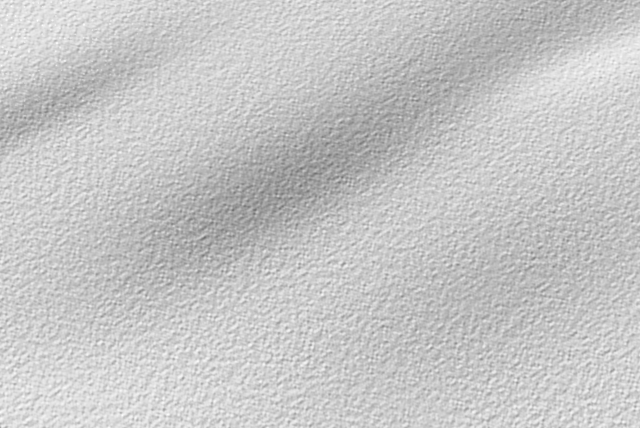
Give the GLSL for this texture, as a WebGL 2 fragment shader.

```glsl
#version 300 es
precision highp float;
// Soft wind-shaped snow drifts with a fine granular crust under low light.

#define BASE_TONE 0.826
#define DRIFT_DEPTH 1.2
#define DRIFT_ANGLE 0.49
#define GRAIN_FREQ 138.0
#define GRAIN_CONTRAST 0.245
#define LIGHT_STEP vec2(-0.48, 0.66)
#define GLINT_FREQ 95.0
#define GLINT_STRENGTH 0.13

uniform vec2 u_resolution;
out vec4 fragColor;

float hash(vec2 p) {
    vec3 q = fract(vec3(p.xyx) * 0.1031);
    q += dot(q, q.yzx + 33.33);
    return fract((q.x + q.y) * q.z);
}

float valueNoise(vec2 p) {
    vec2 i = floor(p), f = fract(p);
    vec2 w = f * f * (3.0 - 2.0 * f);
    return mix(mix(hash(i), hash(i + vec2(1, 0)), w.x),
               mix(hash(i + vec2(0, 1)), hash(i + vec2(1, 1)), w.x), w.y);
}

vec2 rotate(vec2 p, float a) {
    float c = cos(a), s = sin(a);
    return vec2(c * p.x + s * p.y, c * p.y - s * p.x);
}

// Elongated soft fold; its lower flank is narrowed by the factor "lower".
float fold(vec2 p, vec2 centre, vec2 size, float angle, float lower) {
    vec2 d = rotate(p - centre, angle);
    d.y /= d.y < 0.0 ? lower : 1.0;
    d /= size;
    return exp(-dot(d, d));
}

// Broad light and shade of the drifts.
float driftTone(vec2 p) {
    p += 0.03 * (vec2(valueNoise(p * 4.0), valueNoise(p * 4.0 + 19.0)) - 0.5);
    float tone = 0.0;
    // shaded hollows
    tone -= 0.150 * fold(p, vec2(0.70, 0.565), vec2(0.40, 0.155), DRIFT_ANGLE, 0.65);
    tone -= 0.080 * fold(p, vec2(1.14, 0.870), vec2(0.42, 0.150), DRIFT_ANGLE, 0.55);
    tone -= 0.045 * fold(p, vec2(1.42, 0.990), vec2(0.30, 0.100), 0.25, 1.0);
    tone -= 0.130 * fold(p, vec2(0.08, 0.735), vec2(0.36, 0.085), DRIFT_ANGLE, 0.60);
    tone -= 0.085 * fold(p, vec2(1.20, 0.340), vec2(0.50, 0.190), DRIFT_ANGLE, 1.0);
    tone -= 0.040 * fold(p, vec2(0.42, 0.420), vec2(0.42, 0.170), 0.35, 1.0);
    // sunlit crests
    tone += 0.085 * fold(p, vec2(1.44, 0.875), vec2(0.28, 0.040), 0.36, 1.4);
    tone += 0.045 * fold(p, vec2(0.08, 0.960), vec2(0.35, 0.120), DRIFT_ANGLE, 1.0);
    tone += 0.035 * fold(p, vec2(0.10, 0.060), vec2(0.50, 0.140), 0.0, 1.0);
    return BASE_TONE + DRIFT_DEPTH * tone;
}

// Height of the crust, two sizes of lumps.
float crust(vec2 q) {
    return 0.70 * valueNoise(rotate(q, 0.6)) + 0.30 * valueNoise(rotate(q, 1.3) * 1.6 + 41.0);
}

// Sparse round ice glints, given as coverage.
float glints(vec2 p, float aa) {
    vec2 g = p * GLINT_FREQ, cell = floor(g);
    vec2 spot = 0.3 + 0.4 * vec2(hash(cell + 7.0), hash(cell + 29.0));
    float radius = 0.12 + 0.13 * hash(cell + 53.0);
    float edge = aa * GLINT_FREQ;
    float disc = 1.0 - smoothstep(radius - edge, radius + edge, length(g - cell - spot));
    return disc * step(0.8, hash(cell + 83.0));
}

void main() {
    vec2 p = gl_FragCoord.xy / u_resolution.y;
    float aa = 0.7 / u_resolution.y;

    float tone = driftTone(p);

    // Relief of the crust, finer towards the far top edge.
    vec2 q = vec2(p.x, p.y + 0.12 * p.y * p.y) * GRAIN_FREQ;
    float relief = crust(q) - crust(q + LIGHT_STEP);
    float patches = 0.85 + 0.3 * valueNoise(p * 7.0 + 5.0);
    float farSoftening = mix(1.08, 0.88, smoothstep(0.5, 1.0, p.y));
    tone += relief * GRAIN_CONTRAST * patches * farSoftening;

    // Glints gather in the far left corner.
    float glintZone = 1.0 - smoothstep(0.05, 0.45, length(p - vec2(0.08, 0.95)));
    tone += GLINT_STRENGTH * glintZone * glints(p, aa);

    // Soft shoulder keeps the highlights below white.
    tone -= 0.35 * max(tone - 0.87, 0.0);
    fragColor = vec4(vec3(clamp(tone, 0.0, 1.0)), 1.0);
}
```
